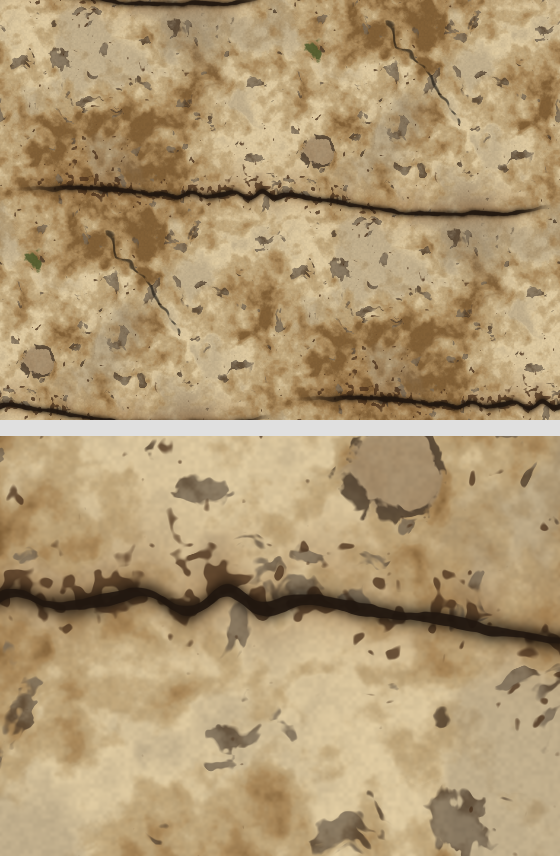
Top: the whole. Bottom: its middle third, enlarged.
This texture is drawn by a WebGL 2 fragment shader. Its source:

```glsl
#version 300 es
precision highp float;
uniform vec2 u_resolution;
out vec4 fragColor;

// The slab is 8 units wide and 3 high; each course slides by half a slab.
vec2 fold(vec2 d) {
  d -= floor(d.y / 3.0 + 0.5) * vec2(4.0, 3.0);
  return vec2(mod(d.x + 4.0, 8.0) - 4.0, d.y);
}

float hash(vec2 p) {
  vec3 q = fract(p.xyx * 0.1031);
  q += dot(q, q.yzx + 33.33);
  return fract((q.x + q.y) * q.z);
}

// Lattice value that wraps with the half-slab offset
float lattice(vec2 c, float n) {
  c += 0.5;
  c -= floor(c.y / (3.0 * n)) * vec2(4.0, 3.0) * n;
  return hash(floor(vec2(mod(c.x, 8.0 * n), c.y)) + n * 7.0);
}

float noise(vec2 p, float n) {
  p *= n;
  vec2 i = floor(p), f = fract(p);
  f = f * f * (3.0 - 2.0 * f);
  return mix(mix(lattice(i, n), lattice(i + vec2(1, 0), n), f.x),
             mix(lattice(i + vec2(0, 1), n), lattice(i + 1.0, n), f.x), f.y);
}

float fbm(vec2 p, float n) {
  float sum = 0.0, amp = 0.533;
  for (int i = 0; i < 4; i++) {
    sum += amp * noise(p, n);
    n *= 2.0;
    amp *= 0.5;
  }
  return sum;
}

float blob(vec2 p, vec2 center, float radius) {
  vec2 d = fold(p - center) / radius;
  return exp(-dot(d, d));
}

float segment(vec2 p, vec2 a, vec2 b) {
  vec2 d = fold(p - 0.5 * (a + b)), h = 0.5 * (b - a);
  return length(d - h * clamp(dot(d, h) / dot(h, h), -1.0, 1.0));
}

// Broad pale (+) and rusty (-) areas: center, radius, strength
float staining(vec2 p) {
  const vec4 stains[11] = vec4[](
    vec4(1.5, 2.15, 1.0, -0.32), vec4(0.2, 2.5, 0.6, -0.3), vec4(7.6, 1.6, 0.6, -0.25),
    vec4(4.8, 0.5, 0.5, -0.25), vec4(6.2, 0.5, 0.5, -0.2), vec4(2.8, 1.2, 0.5, -0.2),
    vec4(3.6, 1.9, 0.7, 0.25), vec4(5.2, 1.4, 0.7, 0.26), vec4(6.6, 2.2, 0.7, 0.22),
    vec4(7.2, 0.6, 0.5, 0.2), vec4(0.2, 0.5, 0.6, 0.22));
  float sum = 0.0;
  for (int i = 0; i < 11; i++) sum += stains[i].w * blob(p, stains[i].xy, stains[i].z);
  return sum;
}

// Clusters of dark flakes: center, radius, density
float flaking(vec2 p) {
  const vec4 clusters[10] = vec4[](
    vec4(0.6, 0.72, 0.33, 1.3), vec4(2.15, 0.7, 0.25, 0.65), vec4(2.45, 0.36, 0.2, 0.6),
    vec4(1.3, 1.1, 0.16, 0.6), vec4(5.27, 0.42, 0.16, 0.7), vec4(6.5, 0.3, 0.3, 0.6),
    vec4(6.8, 1.15, 0.25, 0.5), vec4(7.2, 1.27, 0.13, 0.9), vec4(5.7, 2.55, 0.45, 0.4),
    vec4(4.1, 2.2, 0.15, 0.65));
  float sum = 0.0;
  for (int i = 0; i < 10; i++) sum += clusters[i].w * blob(p, clusters[i].xy, clusters[i].z);
  return sum;
}

void main() {
  vec2 uv = gl_FragCoord.xy / u_resolution;
  vec2 p = vec2(uv.x, 1.0 - uv.y) * vec2(8.0, 6.0);
  float aa = 8.0 / u_resolution.x;
  vec2 w = p + 0.4 * (vec2(fbm(p, 2.0), fbm(p, 3.0)) - 0.5);
  float mid = fbm(w, 4.0), fine = fbm(p, 9.0), flake = fbm(w, 5.0);

  // Mottled limestone
  float tone = 0.54 + 1.1 * (fbm(w, 1.0) - 0.5) + 1.1 * (mid - 0.5) + 0.7 * (fine - 0.5) + staining(w);
  vec3 col = mix(vec3(0.5, 0.37, 0.21), vec3(0.66, 0.53, 0.35), smoothstep(-0.1, 0.28, tone));
  col = mix(col, vec3(0.74, 0.64, 0.47), smoothstep(0.22, 0.5, tone));
  col = mix(col, vec3(0.86, 0.78, 0.62), smoothstep(0.48, 0.85, tone));
  float grey = 0.8 * blob(w, vec2(2.8, 0.35), 0.5) + 0.4 * blob(w, vec2(5.7, 1.7), 0.4);
  grey += 0.6 * smoothstep(0.52, 0.75, fbm(w, 2.0));
  col = mix(col, vec3(0.56, 0.5, 0.41), min(0.6 * grey, 0.6));

  // Main fissure, fading out at both ends
  vec2 d = fold(p - vec2(4.0, 2.85));
  float x = d.x + 4.0;
  float path = 2.69 + 0.1 * smoothstep(1.2, 2.6, x) + 0.27 * smoothstep(4.0, 6.1, x) - 0.12 * smoothstep(7.1, 8.0, x);
  path += 0.045 * exp(-pow((x - 3.4) / 0.9, 2.0)) * sin(x * 13.0 + sin(x * 5.0));
  float gap = d.y + 2.85 - path + 0.07 * (fbm(p, 4.0) - 0.5);
  float ends = smoothstep(0.1, 1.2, x) * (1.0 - smoothstep(7.3, 7.95, x));
  float halo = ends * exp(-abs(gap) * (gap < 0.0 ? 5.0 : 9.0));
  col = mix(col, vec3(0.5, 0.33, 0.16), 0.65 * halo * smoothstep(0.25, 0.6, mid));

  // Flakes and small pits
  float flakes = smoothstep(0.0, 0.06, flake - 0.7 + 0.23 * flaking(p) + 0.15 * (fine - 0.5));
  col = mix(col, mix(vec3(0.3, 0.23, 0.16), vec3(0.47, 0.41, 0.33), smoothstep(0.3, 0.7, fine)), 0.8 * flakes);
  float crowd = 0.5 * halo * (1.0 - smoothstep(4.5, 6.0, x)) + 0.35 * (mid - 0.5);
  float pits = smoothstep(0.86, 0.97, noise(w, 15.0) * 0.6 + noise(p, 23.0) * 0.4 + crowd);
  col = mix(col, vec3(0.28, 0.18, 0.1), 0.75 * pits);

  // Hairline cracks
  const vec2 hair[6] = vec2[](vec2(5.57, 0.36), vec2(5.68, 0.68), vec2(5.94, 0.81),
    vec2(6.15, 1.1), vec2(6.35, 1.46), vec2(6.54, 1.72));
  vec2 bent = p + 0.14 * (vec2(noise(p, 6.0), noise(p, 7.0)) - 0.5);
  float near = 9.0;
  for (int i = 0; i < 5; i++) near = min(near, segment(bent, hair[i], hair[i + 1]));
  col *= 1.0 - 0.55 * smoothstep(0.25, 0.55, fine) * (1.0 - smoothstep(0.005, 0.016 + aa, near));
  float streak = segment(w, vec2(3.2, 1.1), vec2(1.9, 2.1));
  col = mix(col, vec3(0.5, 0.37, 0.22), 0.4 * exp(-streak * 22.0));

  // Chip with a broken dark rim, and a tuft of moss
  float chip = length(fold(p - vec2(4.55, 2.2))) + 0.25 * (flake - 0.5);
  col = mix(col, vec3(0.63, 0.54, 0.42), 0.8 * (1.0 - smoothstep(0.17, 0.22, chip)));
  float rim = (1.0 - smoothstep(0.025, 0.045, abs(chip - 0.2))) * smoothstep(0.38, 0.5, fine);
  col = mix(col, vec3(0.28, 0.22, 0.16), 0.8 * rim);
  float moss = smoothstep(0.75, 0.95, fine + 0.55 * blob(p, vec2(4.5, 0.72), 0.15));
  col = mix(col, vec3(0.29, 0.34, 0.16), 0.85 * moss * smoothstep(0.1, 0.3, blob(p, vec2(4.5, 0.72), 0.15)));

  // Fissure shadow and core over everything
  col *= 1.0 - 0.6 * ends * exp(-pow(gap / 0.055, 2.0));
  float width = 0.012 + 0.022 * noise(p, 5.0);
  col = mix(col, vec3(0.13, 0.09, 0.06), 0.9 * ends * (1.0 - smoothstep(width - aa * 0.5, width + aa, abs(gap))));
  col *= 0.97 + 0.06 * noise(p, 48.0);
  fragColor = vec4(clamp(col, 0.0, 1.0), 1.0);
}
```
